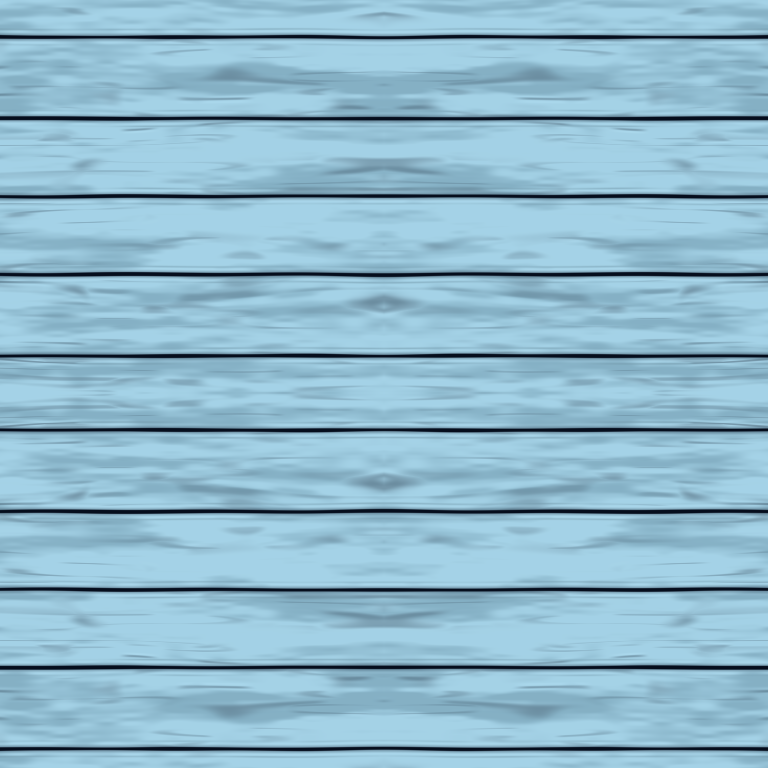
Give the GLSL for this texture, as a Shadertoy shader.

```glsl
// Pale blue painted planks, lying flat and divided by ten dark seams.
// The canvas is folded about two axes, so the grain mirrors left-right and
// up-down; stretched, warped noise gives the grain, ridges give the cracks.

#define MIRROR vec2(0.5, 0.4883)   // fold axes
#define FIRST_SEAM 0.0482          // fold axis to nearest seam
#define PITCH 0.1038               // seam spacing
#define SEAM_JITTER 0.0022         // unevenness of the spacing
#define SEAM_HALF 0.0017           // half width of the dark core
#define GRAIN_WARP 0.018           // bending of the grain
#define CRACK_DEPTH 0.75           // strength of the thin cracks
#define PAINT vec3(0.645, 0.825, 0.905)
#define SHADE vec3(0.520, 0.690, 0.770)
#define CRACK vec3(0.300, 0.400, 0.470)
#define GAP vec3(0.020, 0.050, 0.110)

float hash(vec2 p) {
    vec3 q = fract(p.xyx * vec3(0.1031, 0.1030, 0.0973));
    q += dot(q, q.yzx + 33.33);
    return fract((q.x + q.y) * q.z);
}

float noise(vec2 p) {
    vec2 i = floor(p), f = fract(p);
    f = f * f * (3.0 - 2.0 * f);
    return mix(mix(hash(i), hash(i + vec2(1, 0)), f.x),
               mix(hash(i + vec2(0, 1)), hash(i + vec2(1, 1)), f.x), f.y);
}

float seamHeight(float i) {
    return FIRST_SEAM + PITCH * i + SEAM_JITTER * sin(i * 1.5708);
}

// Long fibres: three octaves, each finer and shorter than the last
float fibres(vec2 p) {
    float sum = 0.0, weight = 0.45;
    vec2 scale = vec2(5.0, 60.0);
    for (int k = 0; k < 3; k++) {
        sum += weight * noise(p * scale + float(k) * 17.3);
        scale *= vec2(2.6, 1.8);
        weight *= 0.72;
    }
    return sum / 1.007;
}

// Broken hairlines along the middle level of stretched noise
float cracks(vec2 p, float rows) {
    float ridge = abs(noise(p * vec2(5.0, rows)) - 0.5);
    float breaks = noise(p * vec2(19.0, rows * 0.8) + 41.0);
    return (1.0 - smoothstep(0.01, 0.13, ridge)) * smoothstep(0.45, 0.8, breaks);
}

void mainImage(out vec4 fragColor, in vec2 fragCoord) {
    float px = 1.0 / iResolution.y;
    vec2 p = abs(fragCoord / iResolution.xy - MIRROR);

    // Nearest seam, slightly wavy, and the plank on this side of it
    float i = floor((p.y - FIRST_SEAM) / PITCH + 0.5);
    float wave = 0.0016 * (noise(vec2(p.x * 9.0, i * 7.0 + 3.0)) - 0.5);
    float d = p.y - seamHeight(i) - wave;
    float plank = i + step(0.0, d);
    float dist = abs(d);

    // Grain bends slowly along each plank, most of all near the fold
    float id = plank * 13.7 + 5.0;
    float bend = noise(vec2(p.x * 5.0 + id, p.y * 14.0)) - 0.5;
    float arch = (hash(vec2(id, 2.0)) - 0.5) * exp(-p.x * p.x * 45.0);
    vec2 g = p + vec2(id, GRAIN_WARP * (bend + arch) + plank * 3.1);

    // Soft tone: fibres over broad worn patches
    float patches = noise(vec2(p.x * 6.0 + id, p.y * 32.0));
    float tone = smoothstep(0.38, 0.78, fibres(g) + 0.22 * (patches - 0.5));
    tone += 0.08 * (hash(vec2(id, 9.0)) - 0.5);
    vec3 color = mix(PAINT, SHADE, clamp(tone, 0.0, 1.0));

    // Cracks with a lit lip beside them, varying from plank to plank
    float strength = CRACK_DEPTH * mix(0.55, 1.0, hash(vec2(id, 4.0)));
    strength *= smoothstep(0.15, 0.65, patches);
    float line = max(cracks(g, 58.0), 0.6 * cracks(g + 7.0, 105.0));
    float lip = cracks(g + vec2(0.0, 0.0035), 58.0);
    color += 0.05 * lip * strength;
    color = mix(color, CRACK, line * strength);

    // Rounded plank edge: faint hairline, highlight and shadow
    float edgeWear = noise(vec2(p.x * 16.0 + id, plank * 5.0));
    float hairline = exp(-pow((dist - 0.0100) / 0.0013, 2.0));
    float highlight = exp(-pow((dist - 0.0065) / 0.0018, 2.0));
    color = mix(color, SHADE * 0.85, 0.5 * hairline * edgeWear);
    color += 0.035 * highlight;
    color = mix(color, CRACK, 0.75 * exp(-pow(dist / 0.0042, 2.0)));

    // Dark gap of uneven width
    float halfWidth = SEAM_HALF * mix(0.7, 1.3, noise(vec2(p.x * 11.0, i * 9.0 + 60.0)));
    float gap = 1.0 - smoothstep(halfWidth - 0.5 * px, halfWidth + 0.0008 + 0.5 * px, dist);
    color = mix(color, GAP, gap);

    fragColor = vec4(clamp(color, 0.0, 1.0), 1.0);
}
```
